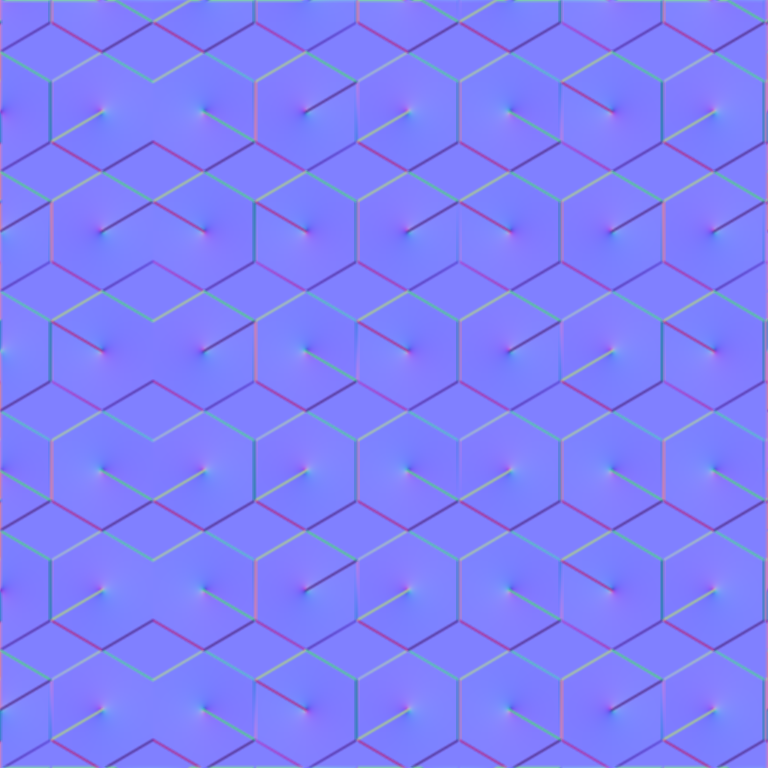
Reproduce this texture map procedurally as a WebGL 1 fragment shader.

```glsl
precision highp float;

// Tangent-space normal map of hexagons stacked in straight columns.
// Each hexagon is a spiral ramp that turns once around its centre and drops
// along one spoke; normals are height differences averaged over a small area.

uniform vec2 u_resolution;

const float TAU = 6.2831853;
const vec2 GRID = vec2(7.53, 6.42);          // hexagons across and down
const vec2 GRID_OFFSET = vec2(0.5, 0.015);
const vec2 SPOKE = vec2(-0.5, -0.25);        // corner the ramp starts from
const float SEAM = 0.0075;                   // half width of the upright ridges
const float WORN_SEAM = 2.0;                 // column border without a ridge
const float RELIEF = 0.016;                  // height of a full turn
const float REACH = 0.0017;                  // half width of a slope sample
const float SPREAD = 0.0008;                 // distance between averaged samples
const float TILT = 0.72;                     // sideways colour strength

// Mirror signs that send the spoke of a cell to one of four corners.
vec2 spokeMirror(vec2 cell) {
    float third = mod(cell.x, 3.0);
    float everyThird = third < 0.5 ? -1.0 : 1.0;
    bool turned = third > 1.5 || abs(mod(cell.x, 6.0) - 3.0) < 0.5;
    vec2 mirror = vec2(turned ? -1.0 : 1.0, everyThird);
    bool evenRow = mod(cell.y, 2.0) < 0.5;

    if (mod(cell.y, 6.0) < 0.5) mirror.x *= everyThird;
    if (evenRow && cell.y > 1.0) mirror.x = -mirror.x;

    // The middle rows flip together, or all face one way.
    float fromMiddle = cell.y - 3.0;
    if (abs(fromMiddle) < 0.5) mirror.y = -mirror.y;
    else if (abs(fromMiddle) < 1.5) mirror.y = -fromMiddle;
    return mirror;
}

// Angular ramp from 0 to 1, starting at the spoke.
float spiralRamp(vec2 p) {
    vec2 direction = p / GRID;
    vec2 start = SPOKE / GRID;
    float turn = atan(direction.y, direction.x) - atan(start.y, start.x);
    return fract(turn / TAU);
}

// Height of the tiled surface; diamonds and seams lie at the top level.
float surfaceHeight(vec2 uv) {
    vec2 q = fract(uv) * GRID + GRID_OFFSET;
    vec2 cell = floor(q);
    vec2 p = q - cell - 0.5;

    float border = cell.x + step(0.0, p.x);
    float seam = abs(border - WORN_SEAM) < 0.5 ? 0.0 : SEAM;
    bool inside = abs(p.y) + 0.5 * abs(p.x) < 0.5 && abs(p.x) < 0.5 - seam;
    return inside ? spiralRamp(p * spokeMirror(cell)) : 1.0;
}

// Unit normal with the green axis pointing down.
vec3 surfaceNormal(vec2 uv) {
    vec2 dx = vec2(REACH, 0.0);
    vec2 dy = vec2(0.0, REACH);
    vec2 rise = vec2(surfaceHeight(uv + dx) - surfaceHeight(uv - dx),
                     surfaceHeight(uv + dy) - surfaceHeight(uv - dy));
    vec2 slope = rise * RELIEF / (2.0 * REACH);
    return normalize(vec3(-slope.x, slope.y, 1.0));
}

void main() {
    vec2 uv = gl_FragCoord.xy / u_resolution;

    // Average a grid of normals to soften the creases.
    vec3 normal = vec3(0.0);
    for (int j = -2; j <= 2; j++) {
        for (int i = -2; i <= 2; i++) {
            normal += surfaceNormal(uv + vec2(float(i), float(j)) * SPREAD);
        }
    }
    normal /= 25.0;
    normal.xy *= TILT;

    gl_FragColor = vec4(0.5 + 0.5 * normal, 1.0);
}
```
